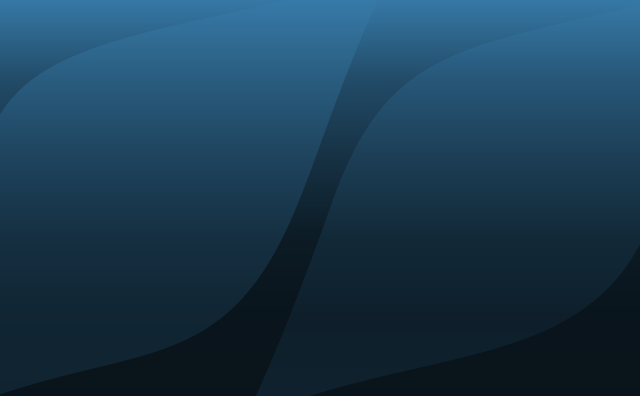
Reproduce this background procedurally as a Shadertoy shader.

```glsl
// Two S-curved translucent blue panels over a dark vertical gradient.

// Shared hue; each ramp gives brightness at even steps from bottom to top
const vec3 TINT = vec3(0.325, 0.725, 1.0);
const float BACKDROP[6]    = float[6](0.105, 0.11, 0.145, 0.265, 0.41, 0.65);
const float LEFT_PANEL[6]  = float[6](0.19, 0.20, 0.255, 0.365, 0.50, 0.66);
const float RIGHT_PANEL[6] = float[6](0.18, 0.168, 0.22, 0.335, 0.47, 0.66);
const int SOLVE_STEPS = 18;

// Points where two curve segments meet, in units of canvas height
const vec2 LEFT_JOINT  = vec2(0.728, 0.430);
const vec2 RIGHT_JOINT = vec2(0.833, 0.473);

float ramp(float stops[6], float height) {
    float s = clamp(height, 0.0, 0.9999) * 5.0;
    int i = int(s);
    return mix(stops[i], stops[i + 1], fract(s));
}

vec2 bezier(vec2 a, vec2 b, vec2 c, vec2 d, float t) {
    float u = 1.0 - t;
    return u * u * u * a + 3.0 * u * u * t * b + 3.0 * u * t * t * c + t * t * t * d;
}

// Approximate signed distance above a curve whose x rises steadily;
// beyond its ends the curve continues along its tangent
float above(vec2 p, vec2 a, vec2 b, vec2 c, vec2 d) {
    float lo = 0.0, hi = 1.0;
    for (int i = 0; i < SOLVE_STEPS; i++) {
        float mid = 0.5 * (lo + hi);
        if (bezier(a, b, c, d, mid).x < p.x) lo = mid;
        else hi = mid;
    }
    float t = 0.5 * (lo + hi), u = 1.0 - t;
    vec2 onCurve = bezier(a, b, c, d, t);
    vec2 tangent = normalize(u * u * (b - a) + 2.0 * u * t * (c - b) + t * t * (d - c));
    vec2 offset = p - onCurve;
    return tangent.x * offset.y - tangent.y * offset.x;
}

float leftPanel(vec2 p) {
    float top = above(p, vec2(0.0, 0.711), vec2(0.105, 0.882),
                         vec2(0.359, 0.916), vec2(0.728, 1.0));
    float base = p.x < LEFT_JOINT.x
        ? above(p, vec2(0.0, 0.004), vec2(0.359, 0.124), vec2(0.563, 0.072), LEFT_JOINT)
        : above(p, LEFT_JOINT, vec2(0.797, 0.582), vec2(0.840, 0.747), vec2(0.954, 1.0));
    return min(-top, base);
}

float rightPanel(vec2 p) {
    float top = p.x < RIGHT_JOINT.x
        ? above(p, vec2(0.646, 0.0), vec2(0.717, 0.156), vec2(0.776, 0.314), RIGHT_JOINT)
        : above(p, RIGHT_JOINT, vec2(0.970, 0.870), vec2(1.139, 0.873), vec2(1.620, 0.989));
    float base = above(p, vec2(0.781, 0.0), vec2(1.150, 0.114),
                          vec2(1.477, 0.103), vec2(1.620, 0.392));
    return min(-top, base);
}

// Edge coverage, smoothed over about one pixel
float cover(float dist) {
    return clamp(dist * iResolution.y + 0.5, 0.0, 1.0);
}

void mainImage(out vec4 fragColor, in vec2 fragCoord) {
    vec2 p = fragCoord / iResolution.y;

    // Backdrop, then the panels on top
    float light = ramp(BACKDROP, p.y);
    light = mix(light, ramp(LEFT_PANEL, p.y), cover(leftPanel(p)));
    light = mix(light, ramp(RIGHT_PANEL, p.y), cover(rightPanel(p)));

    fragColor = vec4(TINT * light, 1.0);
}
```
